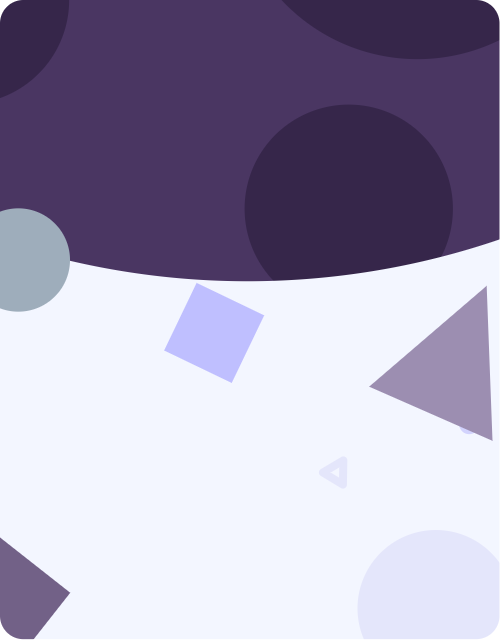
A Shadertoy shader for this background:

```glsl
// Flat geometric card: a dark dome with round spots above a pale field of loose shapes.

#define CANVAS vec2(6.0, 7.68)
#define PAPER  vec3(0.953, 0.965, 1.0)
#define DOME   vec3(0.290, 0.210, 0.385)
#define SPOT   vec3(0.210, 0.150, 0.290)
#define SLATE  vec3(0.620, 0.680, 0.735)
#define PERI   vec3(0.750, 0.750, 1.0)
#define MAUVE  vec3(0.610, 0.557, 0.694)
#define PLUM   vec3(0.447, 0.380, 0.530)
#define MIST   vec3(0.896, 0.902, 0.984)
#define STROKE 0.048
#define CORNER 0.28

float circle(vec2 p, vec2 center, float radius) {
    return length(p - center) - radius;
}

float roundedBox(vec2 p, vec2 halfSize, float radius) {
    vec2 q = abs(p) - halfSize + radius;
    return length(max(q, 0.0)) + min(max(q.x, q.y), 0.0) - radius;
}

float tiltedSquare(vec2 p, vec2 center, float halfSide, float angle) {
    float c = cos(angle), s = sin(angle);
    vec2 q = mat2(c, -s, s, c) * (p - center);
    return roundedBox(q, vec2(halfSide), 0.0);
}

float segment(vec2 p, vec2 a, vec2 b) {
    vec2 ab = b - a;
    return length(p - a - ab * clamp(dot(p - a, ab) / dot(ab, ab), 0.0, 1.0));
}

// Positive to the left of the directed line from a to b
float leftOf(vec2 p, vec2 a, vec2 b) {
    vec2 ab = b - a, ap = p - a;
    return ab.x * ap.y - ab.y * ap.x;
}

// Signed distance; corners run counterclockwise
float triangle(vec2 p, vec2 a, vec2 b, vec2 c) {
    float edge = min(segment(p, a, b), min(segment(p, b, c), segment(p, c, a)));
    float side = min(leftOf(p, a, b), min(leftOf(p, b, c), leftOf(p, c, a)));
    return side > 0.0 ? -edge : edge;
}

void mainImage(out vec4 fragColor, in vec2 fragCoord) {
    vec2 p = fragCoord / iResolution.xy * CANVAS;
    float soft = CANVAS.y / iResolution.y;

    #define COVER(d) clamp(0.5 - (d) / soft, 0.0, 1.0)
    #define PAINT(ink, d) color = mix(color, ink, COVER(d))

    vec3 color = PAPER;

    // Pale shapes on the field
    PAINT(MIST, circle(p, vec2(5.23, 0.38), 0.94));
    float outline = triangle(p, vec2(3.875, 2.01), vec2(4.115, 1.865), vec2(4.12, 2.155));
    PAINT(MIST, abs(outline) - STROKE);
    PAINT(mix(PERI, MIST, 0.5), circle(p, vec2(5.63, 2.59), 0.12));

    // Solid polygons
    PAINT(MAUVE, triangle(p, vec2(4.43, 3.04), vec2(5.91, 2.39), vec2(5.84, 4.25)));
    PAINT(PERI, tiltedSquare(p, vec2(2.57, 3.685), 0.45, -0.448));
    PAINT(PLUM, tiltedSquare(p, vec2(-0.14, 0.45), 0.70, -0.667));

    // Dome, with spots clipped to its rim
    float dome = circle(p, vec2(2.97, 13.665), 9.36);
    float spots = min(circle(p, vec2(-0.42, 7.68), 1.25),
                  min(circle(p, vec2(4.185, 5.175), 1.25),
                      circle(p, vec2(5.01, 9.20), 2.23)));
    PAINT(mix(DOME, SPOT, COVER(spots)), dome);

    // Disc overlapping the rim
    PAINT(SLATE, circle(p, vec2(0.22, 4.56), 0.62));

    // Rounded card on white
    float card = roundedBox(p - vec2(2.997, 3.845), vec2(2.997, 3.835), CORNER);
    color = mix(vec3(1.0), color, COVER(card));

    fragColor = vec4(color, 1.0);
}
```
